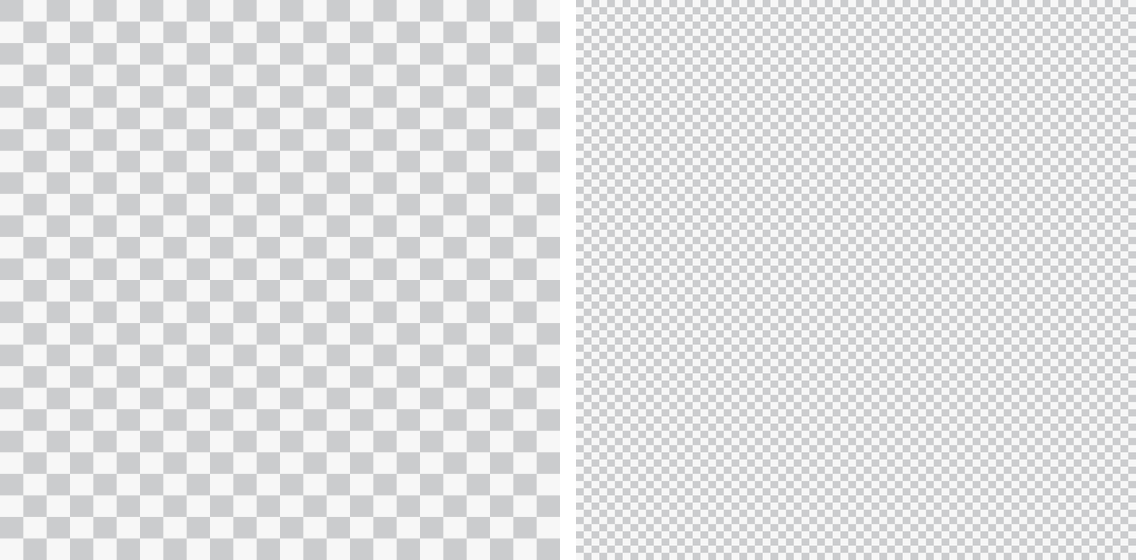
Left: one tile. Right: repeated 3 by 3.
A three.js fragment shader for this pattern:

```glsl
// Checkerboard of pale and mid grey cells, slightly wider than tall.
varying vec2 vUv;

const vec2 CELLS = vec2(24.0, 26.0); // cells across and up, even so that it tiles
const vec3 PALE_GREY = vec3(0.969, 0.969, 0.969);
const vec3 MID_GREY = vec3(0.797, 0.801, 0.807);

// Square wave on each axis: +1 in even cells, -1 in odd ones, smoothed over one pixel
vec2 alternate(vec2 cell) {
  vec2 edgeDistance = 0.5 - abs(2.0 * fract(0.5 * cell + 0.25) - 1.0);
  vec2 pixel = max(fwidth(cell), vec2(1e-5));
  return clamp(2.0 * edgeDistance / pixel, -1.0, 1.0);
}

void main() {
  vec2 wave = alternate(vUv * CELLS);

  // Equal signs give a pale cell, opposite signs a darker one
  float paleness = 0.5 + 0.5 * wave.x * wave.y;
  gl_FragColor = vec4(mix(MID_GREY, PALE_GREY, paleness), 1.0);
}
```
